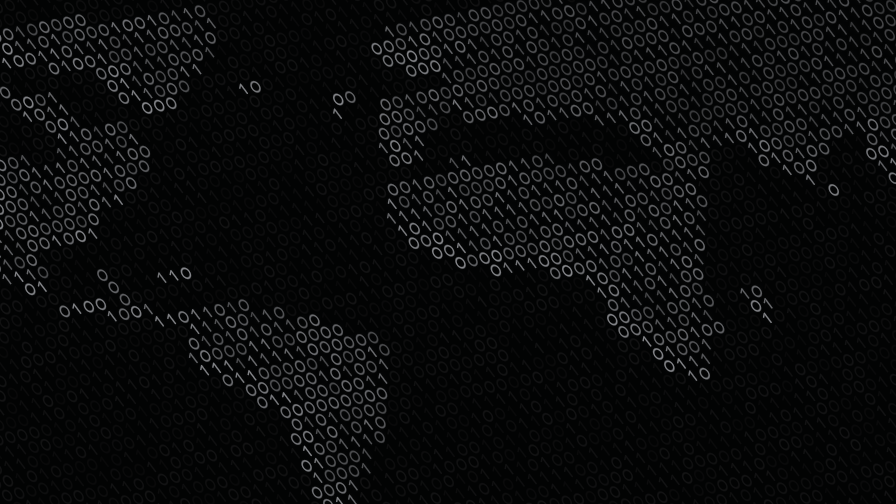
A WebGL 2 fragment shader for this background:

```glsl
#version 300 es
precision highp float;
// A dark world map made of small tilted rings and ticks on a slanted lattice.
// Each cell picks its mark by hash; its centre is tested against land built
// from convex quads and short strips, and land marks shine over dim sea marks.
uniform vec2 u_resolution;
out vec4 fragColor;

float hash(vec2 p) {
  return fract(sin(dot(p, vec2(127.1, 311.7))) * 43758.5453);
}

// Distance to a line segment
float segment(vec2 p, vec2 a, vec2 b) {
  vec2 ab = b - a;
  return length(p - a - ab * clamp(dot(p - a, ab) / dot(ab, ab), 0.0, 1.0));
}

// Positive on the right-hand side of the edge a to b
float side(vec2 p, vec2 a, vec2 b) {
  vec2 e = b - a, q = p - a;
  return e.y * q.x - e.x * q.y;
}

// Inside test for a convex quad with clockwise corners
bool quad(vec2 p, vec2 a, vec2 b, vec2 c, vec2 d) {
  return min(min(side(p, a, b), side(p, b, c)), min(side(p, c, d), side(p, d, a))) > 0.0;
}

bool northAmerica(vec2 p) {
  return quad(p, vec2(-0.2, 8.4), vec2(2.1, 8.75), vec2(1.6, 7.7), vec2(-0.2, 7.85))
    || quad(p, vec2(1.6, 7.7), vec2(2.1, 8.75), vec2(3.98, 8.85), vec2(3.9, 8.1))
    || quad(p, vec2(1.6, 7.7), vec2(3.9, 8.1), vec2(3.1, 6.95), vec2(2.2, 7.1))
    || quad(p, vec2(-0.2, 7.4), vec2(1.1, 7.35), vec2(1.4, 6.6), vec2(0.7, 6.75))
    || quad(p, vec2(0.8, 6.8), vec2(2.1, 6.85), vec2(2.85, 6.15), vec2(1.7, 5.0))
    || quad(p, vec2(-0.2, 6.1), vec2(1.3, 6.2), vec2(1.75, 4.6), vec2(-0.2, 4.45))
    || quad(p, vec2(-0.2, 4.6), vec2(0.5, 4.6), vec2(1.1, 3.65), vec2(-0.2, 3.9))
    || segment(p, vec2(1.2, 3.55), vec2(2.4, 3.4)) < 0.13
    || segment(p, vec2(2.4, 3.4), vec2(3.4, 3.3)) < 0.12
    || segment(p, vec2(1.8, 4.0), vec2(2.2, 3.6)) < 0.1
    || segment(p, vec2(2.85, 4.1), vec2(3.35, 4.15)) < 0.1;
}

bool southAmerica(vec2 p) {
  return quad(p, vec2(3.3, 3.45), vec2(4.4, 3.6), vec2(4.9, 1.65), vec2(3.35, 2.55))
    || quad(p, vec2(4.4, 3.6), vec2(7.05, 2.95), vec2(6.8, 1.1), vec2(4.9, 1.65))
    || quad(p, vec2(5.0, 1.75), vec2(6.85, 1.4), vec2(6.3, -0.2), vec2(5.75, -0.2));
}

bool eurasia(vec2 p) {
  return quad(p, vec2(6.6, 8.3), vec2(7.6, 8.8), vec2(7.8, 7.8), vec2(6.8, 7.65))
    || quad(p, vec2(6.75, 7.3), vec2(8.1, 7.6), vec2(7.5, 6.15), vec2(6.7, 6.1))
    || quad(p, vec2(7.5, 8.8), vec2(16.2, 9.6), vec2(16.2, 6.6), vec2(7.9, 6.9))
    || quad(p, vec2(11.1, 6.9), vec2(13.0, 6.7), vec2(12.55, 5.7), vec2(11.9, 5.8))
    || quad(p, vec2(12.5, 6.75), vec2(14.8, 6.7), vec2(14.55, 5.45), vec2(13.3, 6.3))
    || quad(p, vec2(15.2, 6.7), vec2(16.2, 6.7), vec2(16.2, 5.4), vec2(15.6, 6.2))
    || segment(p, vec2(14.85, 5.6), vec2(14.95, 5.55)) < 0.11
    || segment(p, vec2(4.3, 7.5), vec2(4.6, 7.55)) < 0.12
    || segment(p, vec2(6.0, 7.05), vec2(6.3, 7.2)) < 0.14;
}

bool africa(vec2 p) {
  return quad(p, vec2(6.95, 5.6), vec2(8.2, 6.15), vec2(8.2, 4.25), vec2(6.95, 4.85))
    || quad(p, vec2(8.2, 6.15), vec2(10.2, 6.2), vec2(10.3, 4.1), vec2(8.2, 4.2))
    || quad(p, vec2(10.2, 6.2), vec2(12.5, 5.85), vec2(12.7, 5.0), vec2(10.3, 4.1))
    || quad(p, vec2(10.2, 4.2), vec2(12.7, 5.2), vec2(12.45, 3.8), vec2(10.9, 3.6))
    || quad(p, vec2(10.8, 3.7), vec2(12.5, 3.95), vec2(12.95, 3.2), vec2(11.0, 3.0))
    || quad(p, vec2(11.0, 3.1), vec2(12.95, 3.3), vec2(12.6, 2.15), vec2(12.2, 2.25))
    || segment(p, vec2(13.45, 3.7), vec2(13.75, 3.3)) < 0.17;
}

bool land(vec2 p) {
  return northAmerica(p) || southAmerica(p) || eurasia(p) || africa(p);
}

// Distance to the outline of a ring or a hooked tick, tilted to the upper left
float markDistance(vec2 q, bool ring) {
  q = vec2(dot(q, vec2(0.8, 0.6)), dot(q, vec2(-0.6, 0.8)));
  if (ring) return abs(length(q / vec2(0.066, 0.098)) - 1.0) * 0.072;
  float stem = segment(q, vec2(0.01, 0.1), vec2(0.01, -0.1));
  return min(stem, segment(q, vec2(0.01, 0.1), vec2(-0.04, 0.055)));
}

void main() {
  // The canvas is nine units high
  float pixel = 9.0 / u_resolution.y;
  vec2 p = gl_FragCoord.xy * pixel;

  // Slanted lattice of marks
  mat2 lattice = mat2(0.215, 0.042, -0.014, -0.26);
  vec2 origin = vec2(8.223, 4.306);
  vec2 cell = floor(inverse(lattice) * (p - origin) + 0.5);
  vec2 centre = origin + lattice * cell;
  float d = markDistance(p - centre, hash(cell) < 0.58);

  // Land is brighter along its lower left coasts, dimmer across the north east
  float vary = hash(cell + 37.0);
  float level = 0.035 + 0.04 * vary;
  bool onLand = land(centre);
  if (onLand) {
    float inland = smoothstep(7.5, 9.5, centre.x) * smoothstep(5.6, 7.2, centre.y);
    level = mix(0.37, 0.27, inland) * (0.75 + 0.4 * vary);
    if (!land(centre + vec2(-0.22, -0.3))) level += 0.1;
  }

  // Stroke with a faint halo over near-black
  float stroke = clamp(0.5 + (0.013 - d) / pixel, 0.0, 1.0);
  float halo = onLand ? 0.025 * exp(-35.0 * d) : 0.0;
  vec3 color = vec3(0.008, 0.012, 0.013) + halo;
  color = mix(color, level * vec3(0.98, 0.99, 1.02), stroke);
  fragColor = vec4(color, 1.0);
}
```
